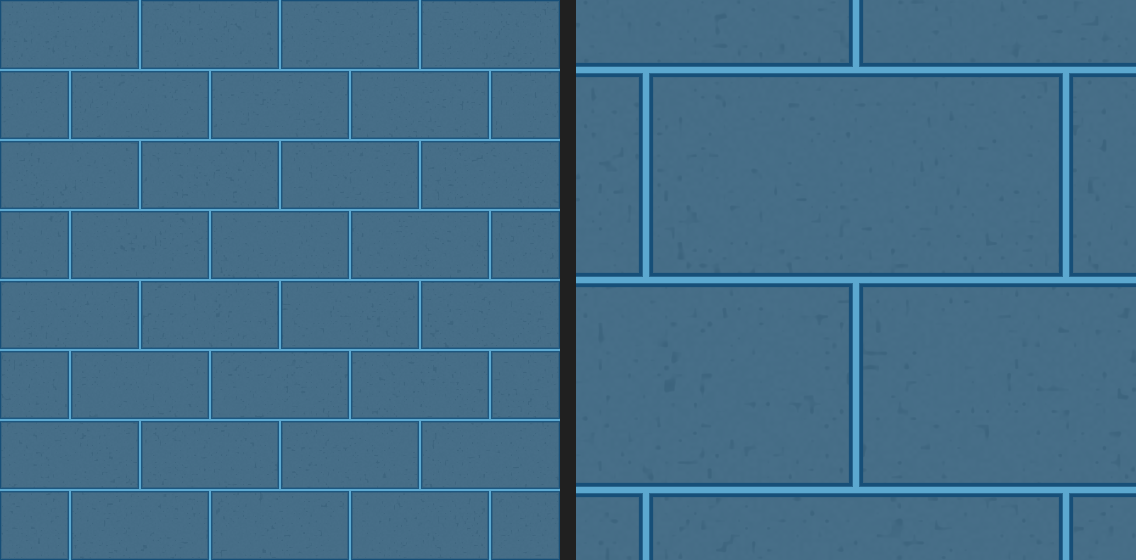
Left, the full canvas; right, a detail of the centre.
Reproduce this pattern procedurally as a Shadertoy shader.

```glsl
// Slate blue running-bond bricks with bright joints, dark bevels and faint speckle.

const vec2  BRICKS       = vec2(4.0, 8.0);   // repeats across and down
const float JOINT_HALF   = 0.00195;          // half width of the bright joint
const float BEVEL_WIDTH  = 0.0023;           // dark rim of every brick
const vec3  FACE_COLOR   = vec3(0.275, 0.430, 0.530);
const vec3  BEVEL_COLOR  = vec3(0.090, 0.310, 0.470);
const vec3  JOINT_COLOR  = vec3(0.360, 0.660, 0.810);
const float GRAIN_CELLS  = 400.0;
const float GRAIN_AMOUNT = 0.010;
const float SPECK_CELLS  = 230.0;
const float SPECK_AMOUNT = 0.035;

// Integer hash of a lattice cell, 0 to 1.
float hash(vec2 cell) {
    uvec2 q = uvec2(ivec2(cell)) * uvec2(1597334673u, 3812015801u);
    uint n = (q.x ^ q.y) * 1597334673u;
    n = (n ^ (n >> 15)) * 2246822519u;
    n ^= n >> 13;
    return float(n >> 8) / 16777216.0;
}

float valueNoise(vec2 p) {
    vec2 cell = floor(p);
    vec2 f = fract(p);
    f = f * f * (3.0 - 2.0 * f);
    float low  = mix(hash(cell), hash(cell + vec2(1.0, 0.0)), f.x);
    float high = mix(hash(cell + vec2(0.0, 1.0)), hash(cell + vec2(1.0)), f.x);
    return mix(low, high, f.y);
}

// Distance to the nearest joint inside the canvas; its outer edge has none.
float jointDistance(vec2 uv) {
    vec2 p = uv * BRICKS;
    float shift = mod(floor(p.y), 2.0) < 0.5 ? 0.5 : 0.0;
    float column = floor(p.x - shift + 0.5) + shift;
    column = clamp(column, 1.0 - shift, BRICKS.x - 1.0 + shift);
    float row = clamp(floor(p.y + 0.5), 1.0, BRICKS.y - 1.0);
    vec2 d = abs(p - vec2(column, row)) / BRICKS;
    return min(d.x, d.y);
}

// Antialiased coverage of the region where d is below width.
float coverage(float d, float width, float pixel) {
    return clamp(0.5 + (width - d) / pixel, 0.0, 1.0);
}

void mainImage(out vec4 fragColor, in vec2 fragCoord) {
    vec2 uv = fragCoord / iResolution.xy;
    float pixel = 1.0 / min(iResolution.x, iResolution.y);

    // Brick face: fine grain and sparse dark specks
    float grain = valueNoise(uv * GRAIN_CELLS) - 0.5;
    float speck = smoothstep(0.80, 0.98, valueNoise(uv * SPECK_CELLS + 37.0));
    vec3 color = FACE_COLOR + GRAIN_AMOUNT * grain - SPECK_AMOUNT * speck;

    // Dark rim beside the joints and along the canvas edge
    float joint = jointDistance(uv);
    vec2 border = min(uv, 1.0 - uv);
    float rim = min(joint - JOINT_HALF, min(border.x, border.y));
    color = mix(color, BEVEL_COLOR, coverage(rim, BEVEL_WIDTH, pixel));

    // Bright joint
    color = mix(color, JOINT_COLOR, coverage(joint, JOINT_HALF, pixel));

    fragColor = vec4(color, 1.0);
}
```
